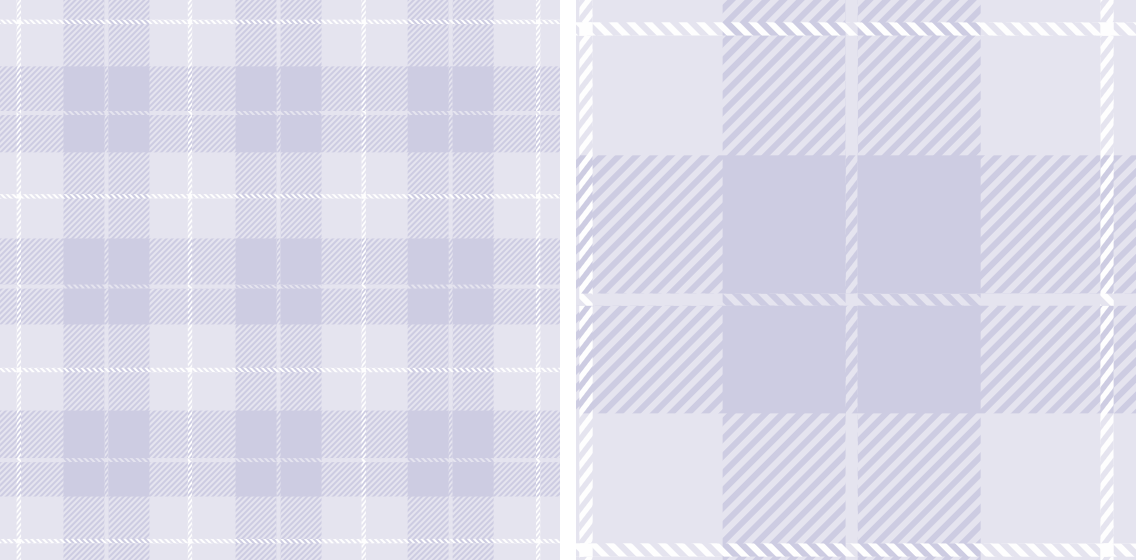
Left: the whole. Right: its middle third, enlarged.
Write a WebGL 2 fragment shader that draws this pattern.

```glsl
#version 300 es
precision highp float;
// Pale lavender tartan: wide dark bands and thin lines in warp and weft,
// woven together by a diagonal twill that picks which thread lies on top.
// Thin lines carry their own slanted stitches over the crossing thread.

#define BAND_PERIOD 0.3073
#define BAND_CENTER 0.1901
#define BAND_WIDTH 0.1536
#define WHITE_START 0.0322
#define WHITE_PERIOD 0.3089
#define WHITE_WOBBLE 0.0021
#define WHITE_WIDTH 0.0080
#define PALE_START vec2(0.1901, 0.1784)
#define PALE_PERIOD vec2(0.3073, 0.3099)
#define PALE_WIDTH 0.0072
#define TWILL_PERIOD 0.01024
#define STITCH_PERIOD 0.0104

const vec3 LIGHT = vec3(0.898, 0.894, 0.937);
const vec3 DARK = vec3(0.804, 0.800, 0.886);
const vec3 WHITE = vec3(0.995);

uniform vec2 u_resolution;
out vec4 outColor;

// Coverage of strips of a given width, repeated on each axis
vec2 strips(vec2 p, vec2 start, vec2 period, float width, float pixel) {
    vec2 q = (p - start) / period;
    vec2 distanceToCenter = abs(q - round(q)) * period;
    return clamp((0.5 * width - distanceToCenter) / pixel + 0.5, 0.0, 1.0);
}

// White lines, each nudged slightly off an even spacing
vec2 whiteLines(vec2 p, float pixel) {
    vec2 index = round((p - WHITE_START) / WHITE_PERIOD);
    vec2 nudge = WHITE_WOBBLE * sin(1.8 * index + 2.4);
    return strips(p, WHITE_START + nudge, vec2(WHITE_PERIOD), WHITE_WIDTH, pixel);
}

// Evenly split stripes across the given direction
float stitches(vec2 p, vec2 direction, float period, float pixel) {
    float phase = fract(dot(p, direction) / period);
    float edge = (0.25 - abs(phase - 0.5)) * period;
    return clamp(edge / (pixel * length(direction)) + 0.5, 0.0, 1.0);
}

vec3 threadColor(float band, float pale, float white) {
    return mix(mix(LIGHT, DARK, band * (1.0 - pale)), WHITE, white);
}

void main() {
    float pixel = 1.0 / min(u_resolution.x, u_resolution.y);
    vec2 p = gl_FragCoord.xy * pixel;

    // Thread layout: x is the warp, y is the weft
    vec2 band = strips(p, vec2(BAND_CENTER), vec2(BAND_PERIOD), BAND_WIDTH, pixel);
    vec2 pale = strips(p, PALE_START, PALE_PERIOD, PALE_WIDTH, pixel);
    vec2 white = whiteLines(p, pixel);
    vec2 line = max(pale, white);

    // Which thread is on top
    float warpOnTop = stitches(p, vec2(1.0, -1.0), TWILL_PERIOD, pixel);
    float uprightStitch = stitches(p, vec2(-1.3, 1.0), STITCH_PERIOD, pixel);
    float levelStitch = stitches(p, vec2(1.0, 1.0), STITCH_PERIOD, pixel);
    warpOnTop = mix(warpOnTop, uprightStitch, line.x);
    warpOnTop = mix(warpOnTop, levelStitch, line.y);

    vec3 warp = threadColor(band.x, pale.x, white.x);
    vec3 weft = threadColor(band.y, pale.y, white.y);
    outColor = vec4(mix(weft, warp, warpOnTop), 1.0);
}
```
